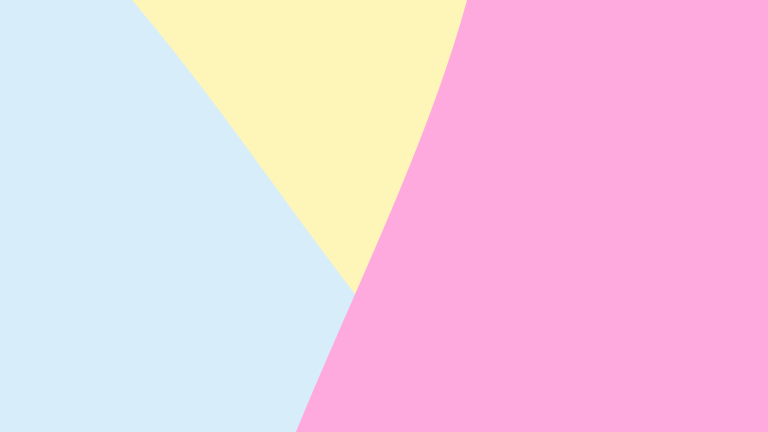
Give the GLSL for this background, as a Shadertoy shader.

```glsl
// Three flat pastel fields: pale blue at the left, a yellow wedge from the top,
// and pink at the right. Each border is a gentle cubic curve x(y); the fields
// are layered back to front with antialiased coverage.

// Coverage of the region right of a border; dx is the horizontal offset from it
// and slope is the border's dx/dy, used to turn the offset into a distance.
float rightOf(float dx, float slope) {
    float dist = dx * inversesqrt(1.0 + slope * slope);
    return clamp(dist * iResolution.y + 0.5, 0.0, 1.0);
}

void mainImage(out vec4 fragColor, in vec2 fragCoord) {
    // Canvas height is one unit
    vec2 p = fragCoord / iResolution.y;
    float y = p.y;
    float drop = 1.0 - y;

    // Borders, in Horner form
    float wedgeEdge = 0.3056 + drop * (0.845 + drop * (-0.27 + drop * 0.21));
    float pinkEdge = 0.685 + y * (0.4096 + y * (0.0956 - y * 0.1092));

    vec3 blue = vec3(0.843, 0.928, 0.977);
    vec3 yellow = vec3(0.994, 0.966, 0.722);
    vec3 pink = vec3(1.0, 0.667, 0.871);

    // Layers, back to front
    vec3 color = mix(blue, yellow, rightOf(p.x - wedgeEdge, 0.77));
    color = mix(color, pink, rightOf(p.x - pinkEdge, 0.42));

    fragColor = vec4(color, 1.0);
}
```
